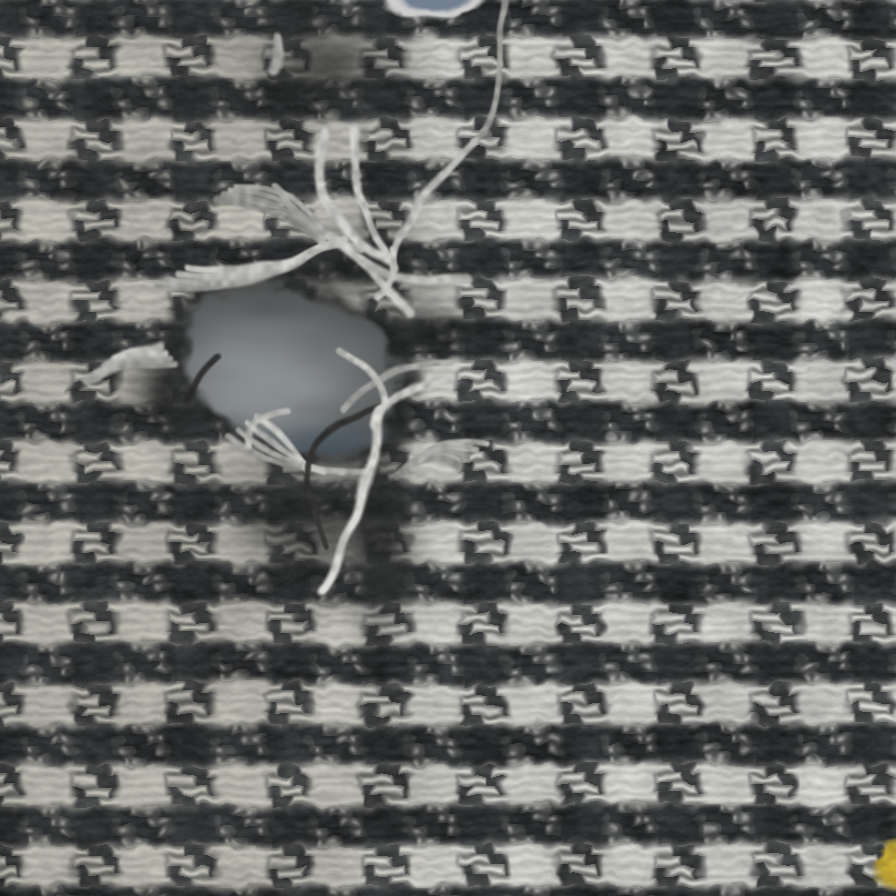
Write a WebGL 1 fragment shader that draws this texture.

```glsl
precision highp float;
// Torn houndstooth cloth: a 2/2 twill of light and dark yarn bands,
// opened by a frayed hole over a grey backing, with loose yarn ends
// drawn as quadratic curves over the weave.
uniform vec2 u_resolution;

float hash(vec2 p) {
  return fract(sin(dot(p, vec2(127.1, 311.7))) * 43758.5453);
}

float noise(vec2 p) {
  vec2 i = floor(p), f = fract(p);
  f = f * f * (3.0 - 2.0 * f);
  return mix(mix(hash(i), hash(i + vec2(1.0, 0.0)), f.x),
             mix(hash(i + vec2(0.0, 1.0)), hash(i + 1.0), f.x), f.y);
}

float fbm(vec2 p) {
  return 0.55 * noise(p) + 0.3 * noise(p * 2.1 + 7.3) + 0.15 * noise(p * 4.3 + 3.1);
}

// Soft elliptical spot, 1 at the centre
float spot(vec2 p, vec2 centre, vec2 radius) {
  vec2 q = (p - centre) / radius;
  return exp(-dot(q, q));
}

// Four light yarns out of every eight
float lightBand(float t, float halfWidth, float soft) {
  float d = abs(mod(t + 2.0, 8.0) - 4.0);
  return 1.0 - smoothstep(halfWidth - soft, halfWidth + soft, d);
}

vec3 weave(vec2 p) {
  vec2 sway = vec2(noise(p * 11.0), noise(p * 13.0 + 5.0)) - 0.5;
  vec2 t = (p + sway * vec2(0.008, 0.005) - vec2(0.052, 0.755)) / vec2(0.1083, 0.0901) * 8.0 + 2.0;
  t += (vec2(noise(p * 80.0), noise(p * 75.0 + 9.0)) - 0.5) * vec2(0.7, 0.6);
  float weft = lightBand(t.y, 2.05, 0.6);
  float warp = lightBand(t.x, 2.1, 0.5);
  // Warp floats over two yarns, stepping one column per weft row
  float s = mod(t.x + floor(t.y), 4.0);
  float over = smoothstep(0.0, 0.6, s) * (1.0 - smoothstep(1.9, 2.5, s));
  vec2 ridge = 0.5 - 0.5 * cos(6.2832 * t);
  over = max(over, 0.55 * (1.0 - ridge.y) * weft);
  float light = mix(weft, warp, over * mix(0.2 + 0.42 * ridge.x * ridge.y, 0.9, weft));
  float fibre = fbm(p * vec2(80.0, 150.0));
  float patchy = noise(p * 24.0 + 4.0);
  vec3 pale = vec3(0.76, 0.76, 0.74) * (0.76 + 0.1 * ridge.y + 0.18 * fibre + 0.14 * patchy);
  pale *= mix(vec3(0.92, 0.91, 0.89), vec3(1.02), smoothstep(0.25, 0.6, p.x));
  vec3 dark = vec3(0.15, 0.158, 0.162) * (0.45 + 0.15 * ridge.y + 0.8 * fibre + 0.4 * patchy);
  return mix(dark, pale, light);
}

float segment(vec2 p, vec2 a, vec2 b) {
  vec2 d = b - a;
  return length(p - a - d * clamp(dot(p - a, d) / dot(d, d), 0.0, 1.0));
}

// Loose yarn along a quadratic curve, fuzzy at its edges
void yarn(inout vec3 col, vec2 p, vec2 a, vec2 b, vec2 c, float w, float tone) {
  float d = 1.0;
  vec2 last = a;
  for (int i = 1; i <= 9; i++) {
    float t = float(i) / 9.0;
    vec2 next = mix(mix(a, b, t), mix(b, c, t), t);
    d = min(d, segment(p, last, next));
    last = next;
  }
  float twist = 0.84 + 0.26 * noise(p * 130.0);
  float body = 1.0 - smoothstep(w * 0.25, w * 1.25, d);
  col = mix(col, vec3(1.0, 1.0, 0.98) * tone * twist, body * 0.95);
}

void main() {
  vec2 p = gl_FragCoord.xy / u_resolution;
  vec3 col = weave(p);

  // Worn, shadowed cloth around the tear
  float fuzz = fbm(p * vec2(40.0, 60.0));
  vec3 worn = vec3(0.15, 0.155, 0.155) * (0.5 + 1.1 * fuzz);
  float wear = 0.7 * spot(p, vec2(0.36, 0.93), vec2(0.075, 0.05));
  wear += 0.75 * spot(p, vec2(0.4, 0.705), vec2(0.07, 0.04));
  wear += 0.95 * spot(p, vec2(0.465, 0.63), vec2(0.05, 0.025));
  wear += 0.95 * spot(p, vec2(0.19, 0.57), vec2(0.035, 0.05));
  wear += 0.7 * spot(p, vec2(0.35, 0.42), vec2(0.08, 0.07));
  wear += 0.75 * spot(p, vec2(0.425, 0.4), vec2(0.03, 0.09));
  col = mix(col, worn, clamp(wear, 0.0, 0.9));

  // Hole with its grey backing, shaded below the upper lip
  vec2 q = p - vec2(0.325, 0.588);
  q.y += 0.2 * q.x;
  float rim = length(q / vec2(0.125, 0.098)) + 0.3 * (fbm(p * 24.0) - 0.5);
  col = mix(col, worn, 0.75 * (1.0 - smoothstep(1.0, 1.22, rim)));
  float glow = spot(p, vec2(0.295, 0.575), vec2(0.13, 0.075));
  vec3 backing = mix(vec3(0.27, 0.28, 0.28), vec3(0.56, 0.58, 0.59), glow);
  backing = mix(backing, vec3(0.25, 0.31, 0.36), 0.6 * spot(p, vec2(0.37, 0.505), vec2(0.06, 0.02)));
  backing *= 0.94 + 0.12 * noise(p * vec2(20.0, 55.0));
  col = mix(col, backing, 1.0 - smoothstep(0.9, 1.04, rim));

  // Frayed bundles on the lips of the tear
  vec2 y = p + (vec2(noise(p * 28.0), noise(p * 28.0 + 8.0)) - 0.5) * 0.009;
  for (int i = 0; i < 4; i++) {
    float k = float(i);
    vec2 o = vec2(0.012 * k, 0.007 * k);
    float tone = 0.62 + 0.05 * k;
    yarn(col, y, vec2(0.175, 0.683) + o, vec2(0.27, 0.67) + o * 0.7, vec2(0.37, 0.725) + o * 0.3, 0.0055, tone);
    yarn(col, y, vec2(0.095, 0.575) + o, vec2(0.14, 0.595) + o, vec2(0.195, 0.595) + o * vec2(-0.5, 1.0), 0.006, tone);
    yarn(col, y, vec2(0.255, 0.515) + o, vec2(0.3, 0.475) + o, vec2(0.405 - 0.02 * k, 0.475), 0.0045, tone);
    yarn(col, y, vec2(0.44, 0.47) + o * 0.5, vec2(0.465, 0.5) + o * 0.5, vec2(0.51, 0.48) + o, 0.0045, tone * 0.9);
    yarn(col, y, vec2(0.24, 0.775) + o * 0.6, vec2(0.31, 0.77) + o, vec2(0.36, 0.725), 0.0045, tone * 0.9);
  }
  yarn(col, y, vec2(0.32, 0.54), vec2(0.275, 0.535), vec2(0.275, 0.505), 0.0045, 0.74);

  // Dark strands hanging in the opening
  yarn(col, y, vec2(0.43, 0.545), vec2(0.335, 0.53), vec2(0.345, 0.45), 0.005, 0.19);
  yarn(col, y, vec2(0.345, 0.45), vec2(0.35, 0.42), vec2(0.362, 0.39), 0.004, 0.21);
  yarn(col, y, vec2(0.21, 0.55), vec2(0.22, 0.575), vec2(0.24, 0.6), 0.005, 0.18);

  // Upper loose ends
  yarn(col, y, vec2(0.56, 1.01), vec2(0.567, 0.88), vec2(0.53, 0.84), 0.0048, 0.62);
  yarn(col, y, vec2(0.53, 0.84), vec2(0.455, 0.775), vec2(0.437, 0.71), 0.0055, 0.75);
  yarn(col, y, vec2(0.305, 0.79), vec2(0.34, 0.735), vec2(0.4, 0.722), 0.005, 0.68);
  yarn(col, y, vec2(0.362, 0.85), vec2(0.345, 0.745), vec2(0.43, 0.71), 0.007, 0.8);
  yarn(col, y, vec2(0.395, 0.857), vec2(0.395, 0.76), vec2(0.44, 0.7), 0.006, 0.79);
  yarn(col, y, vec2(0.365, 0.735), vec2(0.42, 0.7), vec2(0.455, 0.65), 0.0065, 0.8);
  yarn(col, y, vec2(0.4, 0.71), vec2(0.455, 0.675), vec2(0.52, 0.69), 0.006, 0.73);
  yarn(col, y, vec2(0.437, 0.72), vec2(0.445, 0.69), vec2(0.42, 0.67), 0.005, 0.75);
  yarn(col, y, vec2(0.311, 0.962), vec2(0.312, 0.945), vec2(0.304, 0.92), 0.007, 0.65);

  // Lower loose end and its forks
  yarn(col, y, vec2(0.385, 0.545), vec2(0.43, 0.6), vec2(0.5, 0.595), 0.0048, 0.66);
  yarn(col, y, vec2(0.38, 0.61), vec2(0.42, 0.59), vec2(0.43, 0.55), 0.005, 0.78);
  yarn(col, y, vec2(0.42, 0.525), vec2(0.435, 0.57), vec2(0.5, 0.575), 0.007, 0.78);
  yarn(col, y, vec2(0.36, 0.345), vec2(0.405, 0.42), vec2(0.425, 0.54), 0.007, 0.84);

  // Second tear at the top edge and a yellow tuft in the corner
  float slit = length((p - vec2(0.482, 1.005)) / vec2(0.058, 0.027)) + 0.3 * (fuzz - 0.5);
  col = mix(col, mix(vec3(0.45, 0.5, 0.57), vec3(0.8), smoothstep(0.5, 0.8, slit)), 1.0 - smoothstep(0.85, 1.08, slit));
  float tuft = length((p - vec2(1.0, 0.035)) / vec2(0.025, 0.03)) + 0.7 * (fuzz - 0.5);
  col = mix(col, vec3(0.72, 0.62, 0.2) * (0.65 + 0.6 * fuzz), 1.0 - smoothstep(0.7, 1.1, tuft));

  gl_FragColor = vec4(clamp(col, 0.0, 1.0), 1.0);
}
```
